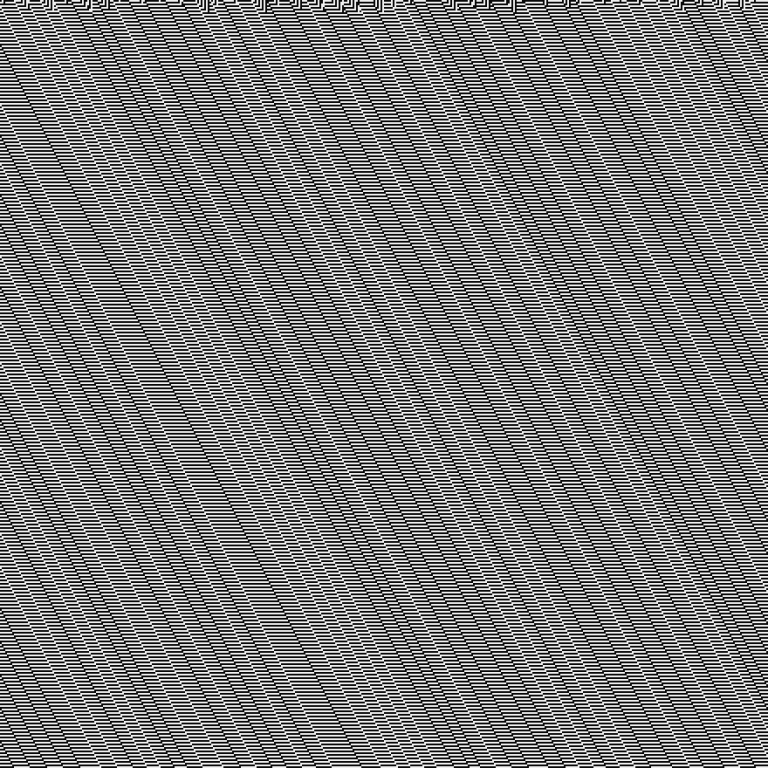
This pattern is drawn by a WebGL 1 fragment shader. Its source:

```glsl
precision highp float;
// Fine horizontal stripes broken by drifting diagonal faults, under a thin strip of nested corners.

uniform vec2 u_resolution;

const float CELLS = 440.0;       // cells across and down; two rows make one stripe
const float FAULT_SPACING = 9.0; // mean cells between faults
const float DRIFT = 0.5;         // cells a fault moves right per row
const float SLOT = 11.0;         // width of one corner slot in the top strip
const vec3 INK = vec3(0.03);
const vec3 PAPER = vec3(0.94);

float hash(float n) {
  return fract(sin(n * 127.1) * 43758.5453);
}

float noise(float x) {
  float i = floor(x);
  float f = x - i;
  return mix(hash(i), hash(i + 1.0), f * f * (3.0 - 2.0 * f));
}

// Number of faults left of x, crowded in some bands and sparse in others.
float faultCount(float x) {
  float warped = x + 14.0 * noise(x / 36.0) + 3.0 * noise(x / 11.0 + 57.0);
  return floor(warped / FAULT_SPACING);
}

// Nested corners near the top; deeper rows stay straight.
float cornerLevel(float column, float row) {
  float slot = floor(column / SLOT);
  float start = floor(4.0 * hash(slot + 31.0));
  float depth = floor(1.0 + 7.0 * hash(slot + 83.0));
  float local = column - slot * SLOT - start;
  float inside = step(0.0, local) * step(local, depth);
  return mix(row, max(row, local), inside);
}

// 1.0 for a paper cell, 0.0 for an ink cell.
float cellValue(vec2 cell) {
  float faults = faultCount(cell.x - DRIFT * cell.y);
  return mod(cornerLevel(cell.x, cell.y) + faults, 2.0);
}

// Average of the cells under a square footprint, weighted by covered area.
float coverage(vec2 center, vec2 footprint) {
  vec2 corner = center - 0.5 * footprint;
  vec2 base = floor(corner);
  vec2 next = clamp((corner + footprint - base - 1.0) / footprint, 0.0, 1.0);
  float upper = mix(cellValue(base), cellValue(base + vec2(1.0, 0.0)), next.x);
  float lower = mix(cellValue(base + vec2(0.0, 1.0)), cellValue(base + vec2(1.0)), next.x);
  return mix(upper, lower, next.y);
}

void main() {
  vec2 uv = gl_FragCoord.xy / u_resolution;
  vec2 grid = vec2(uv.x, 1.0 - uv.y) * CELLS; // rows count down from the top
  float paper = coverage(grid, CELLS / u_resolution);
  gl_FragColor = vec4(mix(INK, PAPER, paper), 1.0);
}
```
